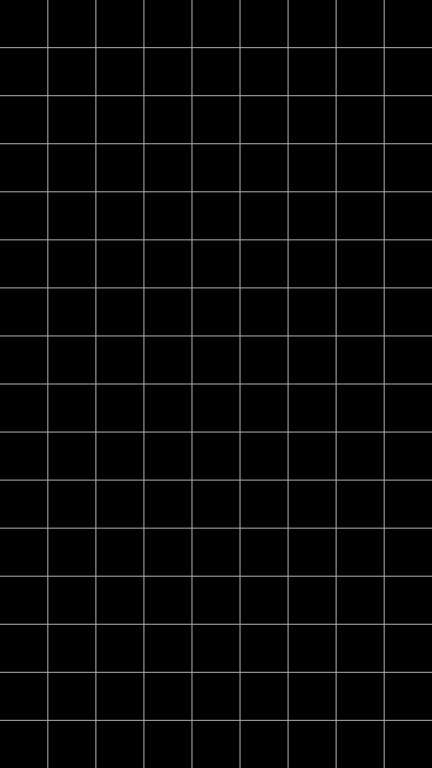
Give the GLSL for this pattern, as a Shadertoy shader.

```glsl
// Thin grey square grid of 9 by 16 cells on black, open at the outer edges.

const vec2  CELLS      = vec2(9.0, 16.0);  // repeats across and down
const float LINE_WIDTH = 0.0208;           // fraction of a cell
const float STRETCH    = 1.001;            // slight spread of lines from the centre
const vec3  BACKGROUND = vec3(0.0);
const vec3  LINE_COLOR = vec3(0.70, 0.70, 0.695);

// Share of each pixel's extent covered by the nearest inner line, per axis.
vec2 lineCoverage(vec2 cellPos, vec2 pixelSize) {
    vec2 middle = 0.5 * CELLS;
    vec2 index = clamp(round(cellPos), vec2(1.0), CELLS - 1.0);
    vec2 center = middle + (index - middle) * STRETCH;
    vec2 lower = max(cellPos - 0.5 * pixelSize, center - 0.5 * LINE_WIDTH);
    vec2 upper = min(cellPos + 0.5 * pixelSize, center + 0.5 * LINE_WIDTH);
    return clamp((upper - lower) / pixelSize, 0.0, 1.0);
}

void mainImage(out vec4 fragColor, in vec2 fragCoord) {
    vec2 cellPos = fragCoord / iResolution.xy * CELLS;
    vec2 pixelSize = CELLS / iResolution.xy;

    // Union of vertical and horizontal lines
    vec2 coverage = lineCoverage(cellPos, pixelSize);
    float grid = 1.0 - (1.0 - coverage.x) * (1.0 - coverage.y);

    fragColor = vec4(mix(BACKGROUND, LINE_COLOR, grid), 1.0);
}
```
